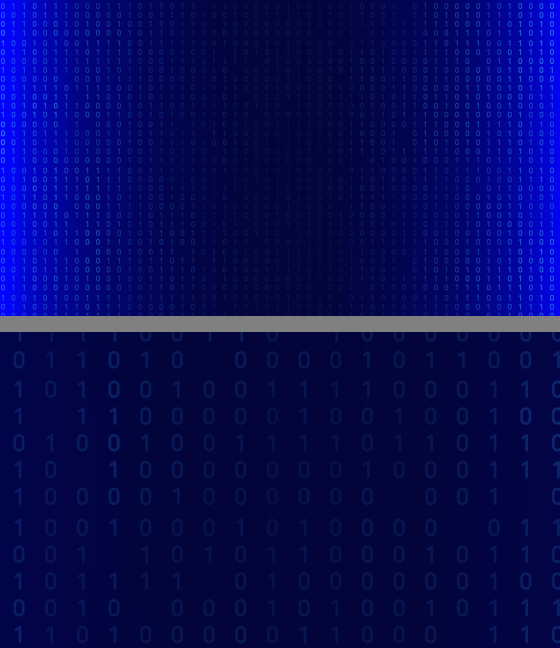
Top: the whole. Bottom: its middle third, enlarged.
Reproduce this background procedurally as a Shadertoy shader.

```glsl
const float COLUMNS = 53.04;       // digit columns across the canvas
const float ROW_PITCH = 0.02824;   // all lengths in canvas heights
const float TILE_HEIGHT = 0.4028;  // 14 rows in two blocks
const float TILE_TOP = 0.3796;
const float BLOCK_SPLIT = 0.1458;  // second block starts after a small gap
const float STROKE = 0.0014;

float hash(vec2 p) {
    return fract(sin(dot(p, vec2(127.1, 311.7))) * 43758.5453);
}

float valueNoise(vec2 p) {
    vec2 i = floor(p), f = fract(p);
    f = f * f * (3.0 - 2.0 * f);
    return mix(mix(hash(i), hash(i + vec2(1, 0)), f.x),
               mix(hash(i + vec2(0, 1)), hash(i + vec2(1, 1)), f.x), f.y);
}

float segment(vec2 p, vec2 a, vec2 b) {
    vec2 ab = b - a;
    return length(p - a - ab * clamp(dot(p - a, ab) / dot(ab, ab), 0.0, 1.0));
}

float zeroShape(vec2 p, float radius, float straight) {
    p.y -= clamp(p.y, -straight, straight);
    return abs(length(p) - radius);
}

float oneShape(vec2 p, float halfHeight) {
    vec2 top = vec2(0.001, halfHeight);
    float stem = segment(p, top, vec2(0.001, -halfHeight));
    float flag = segment(p, top, top - vec2(0.0042, 0.0028));
    return min(stem, flag);
}

// Row index within the tile in x, height above the row centre in y
vec2 rowCell(float depth) {
    float t = mod(depth - TILE_TOP, TILE_HEIGHT);
    bool lower = t >= BLOCK_SPLIT;
    float start = lower ? BLOCK_SPLIT : 0.0;
    float row = min(floor((t - start) / ROW_PITCH), lower ? 8.0 : 4.0);
    float offset = t - start - (row + 0.5) * ROW_PITCH;
    return vec2(row + (lower ? 5.0 : 0.0), -offset);
}

vec3 backdrop(float edge, vec2 uv) {
    float d2 = edge * edge;
    float blue = 0.225 + 0.5 * d2 + 0.32 * pow(d2, 4.0);
    blue *= 0.96 + 0.08 * valueNoise(uv * vec2(30.0, 2.0));
    return vec3(0.008, 0.016, min(blue, 0.98));
}

void mainImage(out vec4 fragColor, in vec2 fragCoord) {
    vec2 uv = fragCoord / iResolution.y;
    float aspect = iResolution.x / iResolution.y;
    float pixel = 1.0 / iResolution.y;
    float edge = min(abs(2.0 * uv.x / aspect - 1.02), 1.0);

    // Digit grid
    float columnPos = uv.x / aspect * COLUMNS + 0.22;
    float column = floor(columnPos);
    vec2 row = rowCell(1.0 - uv.y);
    vec2 p = vec2((fract(columnPos) - 0.5) * aspect / COLUMNS, row.y);
    vec2 cell = vec2(column, row.x);

    // Random choice of digit, with a few empty cells
    float d = hash(cell) < 0.56 ? zeroShape(p, 0.0044, 0.0034)
                                : oneShape(p, 0.0078);
    float ink = smoothstep(0.75 * pixel, -0.75 * pixel, d - STROKE);
    ink *= step(0.04, hash(cell + 71.3));

    // Digits fade towards the middle and vary in wear
    float strength = 0.24 + 0.5 * edge * edge;
    strength *= 0.75 + 0.3 * hash(vec2(column, 5.0));
    strength *= 0.65 + 0.6 * valueNoise(uv * vec2(7.0, 9.0));

    vec3 digitColor = mix(vec3(0.08, 0.32, 0.62), vec3(0.25, 0.62, 1.0), edge);
    vec3 color = mix(backdrop(edge, uv), digitColor, ink * min(strength, 1.0));
    fragColor = vec4(color, 1.0);
}
```
